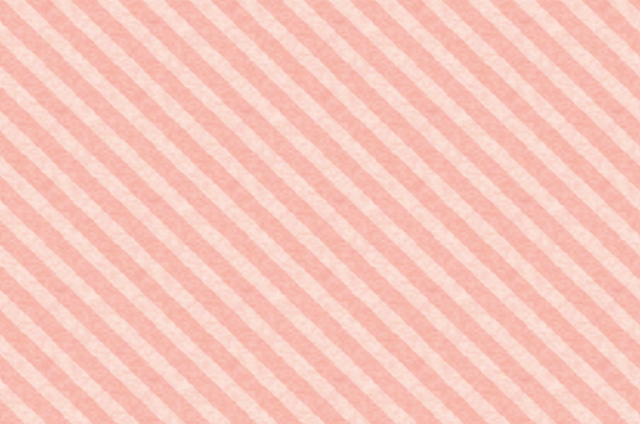
Give the GLSL for this pattern, as a Shadertoy shader.

```glsl
const vec2 PITCH = vec2(0.1094, 0.1055);     // stripe spacing across and down, in canvas heights
const float LIGHT_CENTER = 0.30;             // phase of the pale stripe
const float LIGHT_HALF_WIDTH = 0.228;        // half its width, in periods
const float EDGE_WOBBLE = 0.026;
const float EDGE_SOFTNESS = 0.045;
const float TILE = 4.0;                      // paper grain repeats every four stripes
const vec3 ROSE = vec3(0.970, 0.730, 0.688);
const vec3 BLUSH = vec3(0.980, 0.846, 0.807);
const vec3 GRAIN_TINT = vec3(0.010, 0.054, 0.058);
const vec3 SPOT_TINT = vec3(0.020, 0.050, 0.045);
const vec2 SPOT_POSITION = vec2(1.30, 2.50);
const vec2 SPOT_RADIUS = vec2(0.115, 0.088);

float hash(vec2 cell, float seed) {
    vec3 h = fract(vec3(cell, seed).xyx * 0.1031 + seed * 0.137);
    h += dot(h, h.yzx + 33.33);
    return fract((h.x + h.y) * h.z);
}

// Wraps a cell on a brick lattice: each half tile down shifts half a tile across.
float cellValue(vec2 cell, vec2 count, float seed) {
    float halfRows = count.y * 0.5;
    float row = floor(cell.y / halfRows);
    cell.x = mod(cell.x - row * count.x * 0.5, count.x);
    cell.y -= row * halfRows;
    return hash(cell, seed);
}

// Smooth tiled noise from -1 to 1; count is the even number of cells per tile.
float tiledNoise(vec2 q, vec2 count, float seed) {
    vec2 g = q / TILE * count;
    vec2 i = floor(g);
    vec2 f = fract(g);
    f = f * f * (3.0 - 2.0 * f);
    float top = mix(cellValue(i, count, seed), cellValue(i + vec2(1, 0), count, seed), f.x);
    float bottom = mix(cellValue(i + vec2(0, 1), count, seed), cellValue(i + vec2(1, 1), count, seed), f.x);
    return mix(top, bottom, f.y) * 2.0 - 1.0;
}

// Faint blot repeated on the same brick lattice.
float spot(vec2 q) {
    vec2 d = q - SPOT_POSITION;
    float row = floor(d.y / (TILE * 0.5) + 0.5);
    d -= row * TILE * 0.5;
    d.x -= TILE * floor(d.x / TILE + 0.5);
    d /= SPOT_RADIUS;
    return exp(-dot(d, d));
}

void mainImage(out vec4 fragColor, in vec2 fragCoord) {
    vec2 p = fragCoord / iResolution.y;
    vec2 q = vec2(p.x, 1.0 - p.y) / PITCH;

    // Diagonal stripes with nearly straight edges
    float phase = q.x - q.y - LIGHT_CENTER;
    float wobble = EDGE_WOBBLE * (0.5 * tiledNoise(q, vec2(26), 1.0) + 0.5 * tiledNoise(q, vec2(60), 2.0));
    float edge = abs(fract(phase + 0.5) - 0.5) - LIGHT_HALF_WIDTH + wobble;
    float soft = max(EDGE_SOFTNESS, 0.7 * length(1.0 / PITCH) / iResolution.y);
    float light = 1.0 - smoothstep(-soft, soft, edge);
    vec3 color = mix(ROSE, BLUSH, light);

    // Paper: slight mottling, level fibres and fine grain
    float grain = 0.14 * tiledNoise(q, vec2(14, 18), 3.0)
                + 0.40 * tiledNoise(q, vec2(30, 52), 4.0)
                + 0.55 * tiledNoise(q, vec2(60, 72), 5.0);
    color += GRAIN_TINT * grain;

    // Warm and cool drift, then the blots
    float drift = tiledNoise(q, vec2(34, 38), 6.0);
    color += vec3(0.0, 0.004, -0.010) * drift;
    color -= SPOT_TINT * spot(q) * (1.0 - 0.7 * light);

    fragColor = vec4(clamp(color, 0.0, 1.0), 1.0);
}
```
